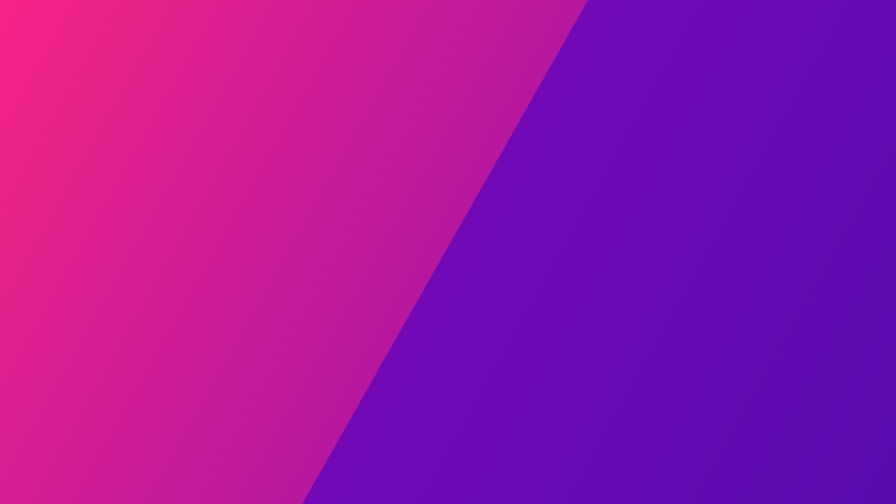
Reproduce this background procedurally as a Shadertoy shader.

```glsl
const vec3 ROSE    = vec3(0.969, 0.145, 0.522);
const vec3 MAGENTA = vec3(0.710, 0.090, 0.620);
const vec3 VIOLET  = vec3(0.447, 0.035, 0.718);
const vec3 INDIGO  = vec3(0.337, 0.043, 0.678);

const float TILT = 0.516;        // axis angle below horizontal, in radians
const float EDGE_OFFSET = -0.005; // edge position along the axis, in heights

// Signed distance from the canvas centre along an axis
float alongAxis(vec2 p, vec2 axis) {
    return dot(p, axis);
}

// Half the span between opposite corners along an axis
float halfSpan(vec2 size, vec2 axis) {
    return 0.5 * dot(size, abs(axis));
}

// Two-colour ramp between two positions
vec3 ramp(vec3 from, vec3 to, float start, float end, float x) {
    return mix(from, to, clamp((x - start) / (end - start), 0.0, 1.0));
}

void mainImage(out vec4 fragColor, in vec2 fragCoord) {
    // Centred coordinates, one unit per canvas height
    vec2 size = vec2(iResolution.x / iResolution.y, 1.0);
    vec2 p = fragCoord / iResolution.y - 0.5 * size;
    float pixel = 1.0 / iResolution.y;

    // Shared slanted axis, from upper left to lower right
    vec2 axis = vec2(cos(TILT), -sin(TILT));
    float d = alongAxis(p, axis);
    float reach = halfSpan(size, axis);

    // Gradient on each side of the edge
    vec3 warm = ramp(ROSE, MAGENTA, -reach, EDGE_OFFSET, d);
    vec3 cool = ramp(VIOLET, INDIGO, EDGE_OFFSET, reach, d);

    // Smooth diagonal edge
    float side = smoothstep(-0.6 * pixel, 0.6 * pixel, d - EDGE_OFFSET);
    fragColor = vec4(mix(warm, cool, side), 1.0);
}
```
